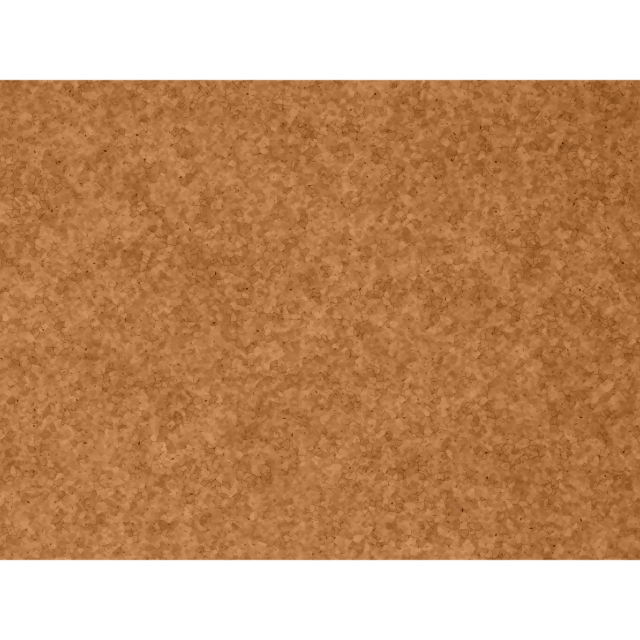
This texture is drawn by a three.js fragment shader. Its source:

```glsl
// Draws a fine-grained cork board as a wide band between white margins.
varying vec2 vUv;

const vec3 WHITE = vec3(1.0);
const vec3 CORK_MID = vec3(0.70, 0.462, 0.27);
const vec3 TONE_STEP = vec3(0.052, 0.05, 0.05);
const float BOARD_BOTTOM = 0.125;
const float BOARD_TOP = 0.875;

vec2 hash2(vec2 cell, float seed) {
  vec3 q = fract(vec3(cell.xyx + seed * 17.3) * vec3(0.1031, 0.1030, 0.0973));
  q += dot(q, q.yzx + 33.33);
  return fract((q.xx + q.yz) * q.zy);
}

// Cellular noise: x is a softly blended grain tone (-1..1), y the gap to the next grain.
vec2 grains(vec2 p, float softness, float seed) {
  vec2 base = floor(p);
  float nearest = 8.0;
  float second = 8.0;
  float toneSum = 0.0;
  float weightSum = 0.0;
  for (int j = -1; j <= 1; j++) {
    for (int i = -1; i <= 1; i++) {
      vec2 cell = base + vec2(float(i), float(j));
      vec2 offset = cell + hash2(cell, seed) - p;
      float d2 = dot(offset, offset);
      float d = sqrt(d2);
      float weight = exp(-softness * d2);
      toneSum += weight * (2.0 * hash2(cell, seed + 5.0).x - 1.0);
      weightSum += weight;
      second = min(second, max(nearest, d));
      nearest = min(nearest, d);
    }
  }
  return vec2(toneSum / max(weightSum, 1e-5), second - nearest);
}

// Layered sines that bend the grain outlines.
vec2 bend(vec2 p, float amount) {
  return p + amount * (sin(p.yx * 2.3 + vec2(0.0, 1.7)) + 0.6 * sin(p.yx * 5.1 + p * 1.3));
}

// Sparse short flecks, each turned its own way.
float flecks(vec2 p, float chance, float seed) {
  vec2 cell = floor(p);
  vec2 spot = hash2(cell, seed);
  vec2 kind = hash2(cell, seed + 9.0);
  vec2 d = fract(p) - mix(vec2(0.3), vec2(0.7), spot);
  float angle = 3.14159 * kind.x;
  vec2 along = vec2(cos(angle), sin(angle));
  vec2 local = vec2(dot(d, along), dot(d, vec2(-along.y, along.x)));
  float size = length(local / vec2(0.15 + 0.13 * spot.x, 0.12));
  return step(kind.y, chance) * (1.0 - smoothstep(0.4, 1.2, size));
}

// Broad light: paler at the lower left, dimmer towards the top and right.
float boardLight(vec2 uv) {
  return 0.2 - 0.9 * smoothstep(0.5, 1.1, uv.x)
             - 0.4 * smoothstep(0.55, 0.95, uv.y)
             + 0.25 * (1.0 - smoothstep(0.1, 0.6, uv.x + uv.y - BOARD_BOTTOM));
}

float corkTone(vec2 uv) {
  vec2 coarse = grains(bend(uv * 92.0, 0.12), 14.0, 1.0);
  vec2 fine = grains(bend(uv * vec2(165.0, 185.0), 0.15), 10.0, 2.0);
  float patches = grains(uv * 26.0, 4.0, 3.0).x;
  float crackGate = smoothstep(0.0, 0.6, grains(uv * 64.0, 8.0, 4.0).x);
  float crack = crackGate * (1.0 - smoothstep(0.0, 0.26, coarse.y));

  float tone = boardLight(uv) + 1.0 * coarse.x + 0.95 * fine.x + 0.55 * patches;
  tone -= 1.5 * crack;
  tone -= 2.2 * flecks(uv * 85.0, 0.24, 6.0);
  tone -= 4.5 * flecks(uv * 75.0 + 0.37, 0.018, 7.0);
  return tone;
}

float band(float y, float low, float high, float blur) {
  return smoothstep(low - blur, low + blur, y) * (1.0 - smoothstep(high - blur, high + blur, y));
}

void main() {
  vec3 cork = CORK_MID + TONE_STEP * corkTone(vUv);
  float board = band(vUv.y, BOARD_BOTTOM, BOARD_TOP, 0.0015);
  gl_FragColor = vec4(mix(WHITE, clamp(cork, 0.0, 1.0), board), 1.0);
}
```
